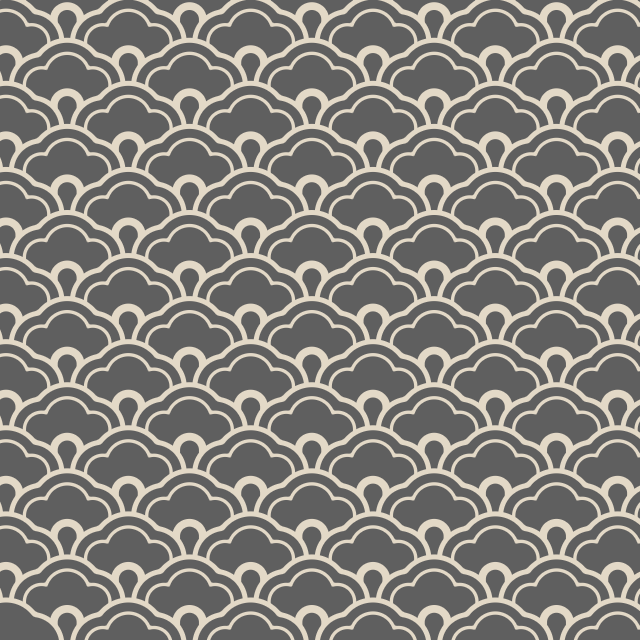
Write a Shadertoy shader that draws this pattern.

```glsl
// Staggered rows of overlapping scalloped clouds with keyhole knobs between them.

const vec3 CHARCOAL = vec3(0.373, 0.373, 0.373);
const vec3 CREAM = vec3(0.89, 0.85, 0.78);

const float CANVAS = 1152.0;                // design units per canvas height
const vec2 PITCH = vec2(220.2, 77.5);       // cloud spacing, row spacing
const vec2 FIRST_CREST = vec2(10.8, 67.5);  // crest of the lowest left cloud

// Distance to a round-topped column that runs down from its centre.
float archColumn(vec2 p, vec2 centre, float radius) {
    vec2 q = p - centre;
    return length(vec2(q.x, max(q.y, 0.0))) - radius;
}

float smoothUnion(float a, float b, float k) {
    float h = max(k - abs(a - b), 0.0) / k;
    return min(a, b) - 0.25 * k * h * h;
}

// Three-lobed cloud core; p.x is already folded to the right half.
float cloudCore(vec2 p) {
    float crown = archColumn(p, vec2(0.0, -59.0), 37.0);
    float shoulder = archColumn(p, vec2(46.0, -76.0), 28.0);
    return smoothUnion(crown, shoulder, 4.0);
}

vec3 paint(vec3 base, vec3 ink, float dist, float pixel) {
    return mix(base, ink, clamp(0.5 - dist / pixel, 0.0, 1.0));
}

// Knob with a hollow stem, tucked behind the neighbouring clouds.
vec3 paintKnob(vec3 color, vec2 p, float pixel) {
    vec2 centre = vec2(0.5 * PITCH.x, -35.5);
    color = paint(color, CREAM, length(p - centre) - 31.0, pixel);
    return paint(color, CHARCOAL, archColumn(p, centre, 17.0), pixel);
}

// Nested outlines of one cloud, from the rim inwards.
vec3 paintCloud(vec3 color, vec2 p, bool plain, float pixel) {
    float d = cloudCore(p);
    color = paint(color, CREAM, d - 31.0, pixel);
    color = paint(color, CHARCOAL, d - 22.0, pixel);
    if (plain) return color;
    color = paint(color, CREAM, d - 6.0, pixel);
    return paint(color, CHARCOAL, d, pixel);
}

vec3 paintRow(vec3 color, vec2 pos, float row, float pixel) {
    vec2 p = pos - FIRST_CREST;
    p.x -= 0.5 * PITCH.x * mod(row, 2.0);
    p.y -= PITCH.y * row;
    float column = floor(p.x / PITCH.x + 0.5);
    p.x = abs(p.x - column * PITCH.x);

    // The lowest left cloud has no inner line.
    bool plain = abs(row) + abs(column) < 0.5;
    color = paintKnob(color, p, pixel);
    return paintCloud(color, p, plain, pixel);
}

void mainImage(out vec4 fragColor, in vec2 fragCoord) {
    float pixel = CANVAS / iResolution.y;
    vec2 pos = fragCoord * pixel;
    float nearestRow = floor((pos.y - FIRST_CREST.y) / PITCH.y);

    // Lower rows overlap the ones above.
    vec3 color = CHARCOAL;
    for (int above = 3; above >= 0; above--) {
        color = paintRow(color, pos, nearestRow + float(above), pixel);
    }
    fragColor = vec4(color, 1.0);
}
```
